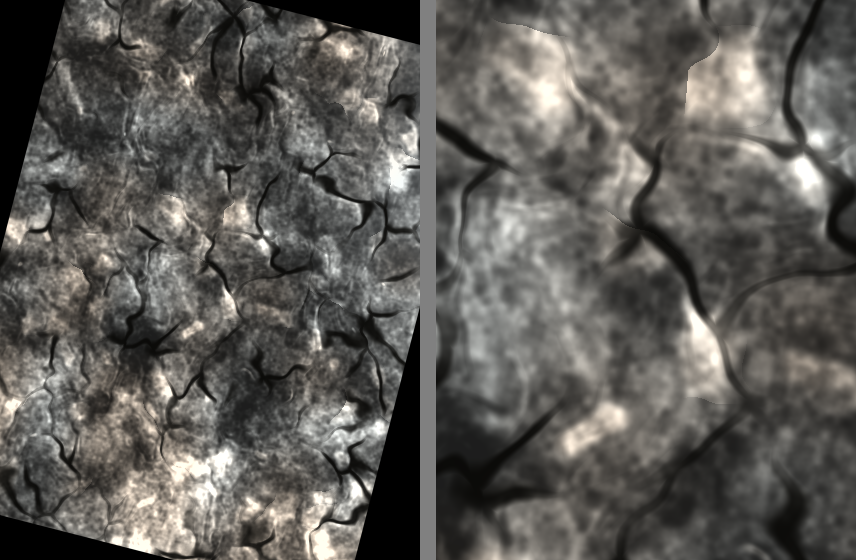
Left, the full canvas; right, a detail of the centre.
Write a Shadertoy shader that draws this texture.

```glsl
// Weathered grey tree bark with cracked plates and pale flakes, a tilted sheet on black.
const float TILT = 0.2515;                      // clockwise turn of the sheet
const vec2  HALF_SIZE = vec2(0.375, 0.5);       // sheet, in canvas heights
const vec2  LIGHT_STEP = vec2(0.0032, 0.0036);  // towards the light, for relief
const vec2  PLATE_STRETCH = vec2(1.15, 0.88);
const float PLATE_SCALE = 12.0;
const float SCALE_SCALE = 31.0;                 // small scales on the plates
const float FLAKE_SCALE = 15.0;
const float MOTTLE = 5.4;
const float GRAIN = 1.9;
const float RELIEF = 1.35;
const float TONE_BIAS = -0.27;
const vec3  TONE_CURVE = vec3(0.385, 0.19, 0.033);
const vec3  WARM_TINT = vec3(1.075, 1.0, 0.915);
const vec3  COOL_TINT = vec3(0.99, 1.005, 0.99);
const vec3  HAZE = vec3(0.76, 0.80, 0.83);
const vec3  CRACK_COLOR = vec3(0.035, 0.033, 0.025);

float hash(vec2 p) {
    vec3 h = fract(p.xyx * 0.1031);
    h += dot(h, h.yzx + 33.33);
    return fract((h.x + h.y) * h.z);
}

float noise(vec2 p) {
    vec2 c = floor(p), f = fract(p);
    f = f * f * (3.0 - 2.0 * f);
    return mix(mix(hash(c), hash(c + vec2(1, 0)), f.x),
               mix(hash(c + vec2(0, 1)), hash(c + vec2(1, 1)), f.x), f.y);
}

float fbm(vec2 p) {
    float sum = 0.0, amp = 0.53;
    for (int i = 0; i < 4; i++) {
        sum += amp * noise(p);
        p = mat2(1.6, 1.2, -1.2, 1.6) * p + 17.3;
        amp *= 0.5;
    }
    return sum;
}

// Cells: distance to the seed, nearness to the border, random id
vec3 cells(vec2 p) {
    vec2 base = floor(p);
    float near = 9.0, second = 9.0, id = 0.0;
    for (int y = -1; y <= 1; y++)
    for (int x = -1; x <= 1; x++) {
        vec2 c = base + vec2(x, y);
        float d = length(c + vec2(hash(c), hash(c + 37.0)) - p);
        if (d < near) { second = near; near = d; id = hash(c + 71.0); }
        else second = min(second, d);
    }
    return vec3(near, second - near, id);
}

vec2 warp(vec2 p) {
    vec2 broad = vec2(noise(p * 13.0), noise(p * 13.0 + 40.0)) - 0.5;
    vec2 fine = vec2(noise(p * 48.0), noise(p * 48.0 + 80.0)) - 0.5;
    return p + 0.055 * broad + 0.017 * fine;
}

float height(vec2 p) {
    vec2 w = warp(p) * PLATE_STRETCH;
    vec3 plate = cells(w * PLATE_SCALE);
    vec3 small = cells(w * SCALE_SCALE);
    return (0.25 + 0.75 * plate.z) * smoothstep(0.0, 0.3, plate.y)
         + 0.5 * small.z * smoothstep(0.0, 0.45, small.y)
         + 0.9 * fbm(p * 52.0);
}

float spot(vec2 p, vec2 center, vec2 radius) {
    vec2 d = (p - center) / radius;
    return exp(-dot(d, d));
}

void mainImage(out vec4 fragColor, in vec2 fragCoord) {
    vec2 p = (fragCoord - 0.5 * iResolution.xy) / iResolution.y;
    float c = cos(TILT), s = sin(TILT);
    vec2 q = vec2(c * p.x - s * p.y, s * p.x + c * p.y);
    vec2 bark = q + 5.0;
    vec2 w = warp(bark);

    // Broad light and dark regions
    float sheen = smoothstep(0.06, 0.42, q.x) * smoothstep(-0.2, 0.35, q.y);
    float low = smoothstep(-0.12, -0.42, q.y);
    float patchLight = spot(q, vec2(-0.10, 0.03), vec2(0.09, 0.11));
    float darkBand = spot(q, vec2(-0.04, -0.15), vec2(0.16, 0.07));
    float tone = TONE_BIAS + 0.55 * sheen + 0.55 * low + 0.8 * patchLight
               - 0.65 * darkBand - 0.3 * smoothstep(0.1, -0.2, q.x) * smoothstep(0.05, 0.3, q.y)
               + 0.35 * smoothstep(0.0, 0.3, q.x) * smoothstep(0.1, -0.2, q.y);

    // Mottling, grain and lit relief
    tone += MOTTLE * (fbm(w * 15.0) - 0.5);
    tone += GRAIN * (0.6 * noise(bark * 105.0) + 0.5 * noise(bark * 190.0 + 9.0) - 0.55);
    tone += RELIEF * (height(bark) - height(bark + LIGHT_STEP));

    // Pale flakes of uneven size
    vec3 flake = cells(w * FLAKE_SCALE + 23.0);
    float radius = 0.48 * smoothstep(0.5, 1.0, flake.z);
    float pale = smoothstep(radius + 0.06, radius * 0.45, flake.x) * step(0.55, flake.z);
    tone += 1.45 * pale;

    // Tone to colour, warm below and on flakes, hazy at the upper right
    tone = clamp(tone, -2.6, 2.4);
    float value = TONE_CURVE.x + tone * (TONE_CURVE.y + tone * TONE_CURVE.z);
    float warmth = 0.35 + 0.4 * low + 0.5 * patchLight + 0.25 * pale - 0.7 * sheen
                 + 1.6 * (noise(bark * 9.0 + 3.0) - 0.5);
    vec3 color = value * mix(COOL_TINT, WARM_TINT, clamp(warmth, 0.0, 1.0));
    color = mix(color, HAZE, 0.28 * sheen);

    // Broken dark cracks between the plates
    vec3 plate = cells(w * PLATE_STRETCH * PLATE_SCALE);
    float opening = smoothstep(0.42, 0.75, noise(bark * 16.0 + 60.0));
    float crack = opening * (1.0 - smoothstep(0.03, 0.05 + 0.13 * opening, plate.y));
    color = mix(color, CRACK_COLOR, 0.9 * crack);

    // Sheet outline
    vec2 inside = HALF_SIZE - abs(q);
    float sheet = smoothstep(-0.7, 0.7, min(inside.x, inside.y) * iResolution.y);
    fragColor = vec4(clamp(color, 0.0, 1.0) * sheet, 1.0);
}
```
